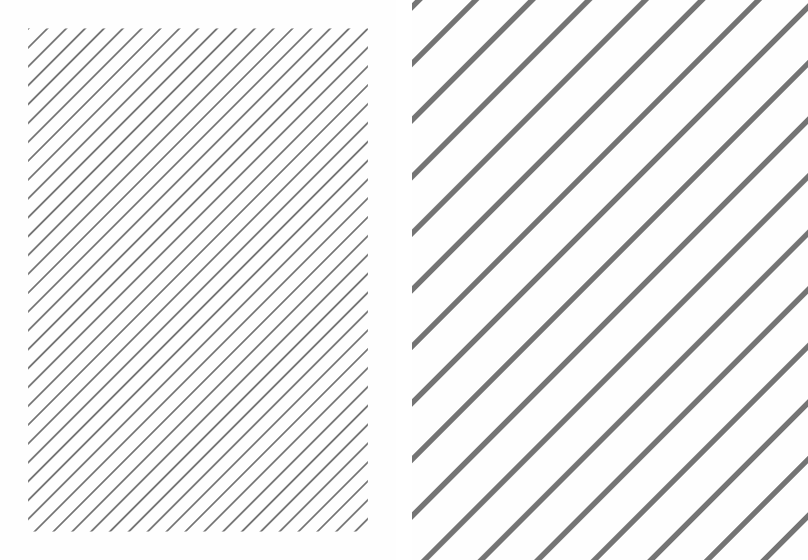
Left: the whole. Right: its middle third, enlarged.
This pattern is drawn by a Shadertoy shader. Its source:

```glsl
// Thin grey diagonal stripes clipped to an upright rectangle on white paper.
// Lengths are in units of the canvas height, measured from its centre.
#define PAPER vec3(0.995)
#define INK vec3(0.455)
#define PANEL_HALF_SIZE vec2(0.3034, 0.4492)
#define STRIPE_STEP 0.03367   // spacing along a horizontal or vertical edge
#define STRIPE_PHASE 0.326    // shift of the stripes, in steps
#define STRIPE_WIDTH 0.0032   // thickness across the stripe

// Signed distance to an axis-aligned box.
float boxDistance(vec2 p, vec2 halfSize) {
    vec2 d = abs(p) - halfSize;
    return length(max(d, 0.0)) + min(max(d.x, d.y), 0.0);
}

// Signed distance to the nearest rising 45 degree stripe.
float stripeDistance(vec2 p) {
    float steps = (p.x - p.y) / STRIPE_STEP + STRIPE_PHASE;
    float offset = abs(fract(steps + 0.5) - 0.5) * STRIPE_STEP;
    return offset * sqrt(0.5) - 0.5 * STRIPE_WIDTH;
}

// Share of a pixel that lies inside a shape.
float coverage(float dist, float pixel) {
    return clamp(0.5 - dist / pixel, 0.0, 1.0);
}

void mainImage(out vec4 fragColor, in vec2 fragCoord) {
    float pixel = 1.0 / iResolution.y;
    vec2 p = (fragCoord - 0.5 * iResolution.xy) * pixel;

    float panel = coverage(boxDistance(p, PANEL_HALF_SIZE), pixel);
    float stripe = coverage(stripeDistance(p), pixel);

    fragColor = vec4(mix(PAPER, INK, stripe * panel), 1.0);
}
```
